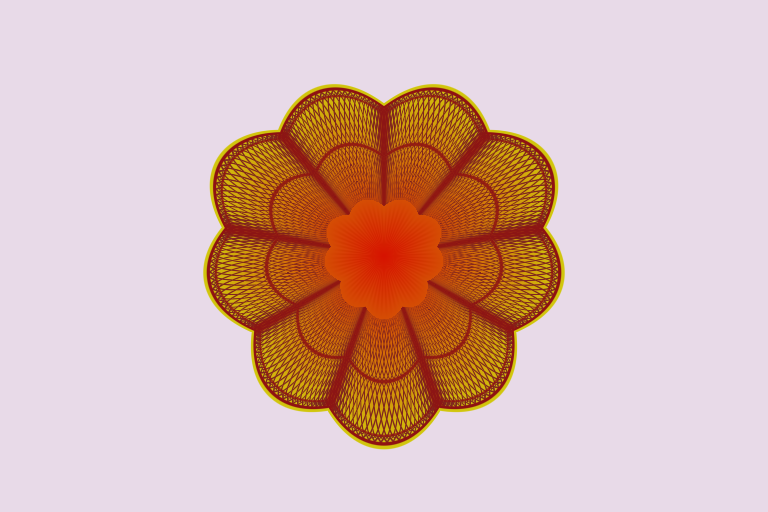
A Shadertoy shader for this pattern:

```glsl
// Nine-lobed guilloche rosette with laced bands around a glowing red core.
#define LOBES 9.0
#define RADIUS 0.314
#define LOBE_HEIGHT 0.048
#define TRIPLE_SWELL 0.0156
#define THREADS 13.0
#define CORE 0.328
#define WAIST 0.650
#define RIM 0.930
#define THREAD_WIDTH 0.125

const float PI = 3.14159265;
const vec3 PAPER = vec3(0.91, 0.855, 0.91);
const vec3 RED = vec3(0.84, 0.07, 0.0);
const vec3 YELLOW = vec3(0.82, 0.78, 0.05);
const vec3 THREAD = vec3(0.48, 0.12, 0.12);
const vec3 SEAM = vec3(0.56, 0.07, 0.07);

// Repeating line at each whole number, fading to its mean when too fine.
float stripe(float x, float width) {
    float blur = max(fwidth(x), 0.0001);
    float d = abs(fract(x + 0.5) - 0.5);
    float line = 1.0 - smoothstep(width - 0.5 * blur, width + 0.5 * blur, d);
    return mix(line, min(2.0 * width, 1.0), smoothstep(0.4, 1.0, blur));
}

// Two mirrored families of sine threads woven between two radii.
float lace(float t, float q, float inner, float outer, float rows, float skew, float width) {
    float x = pow(clamp((t - inner) / (outer - inner), 0.0, 1.0), skew);
    float p = rows * acos(clamp(2.0 * x - 1.0, -1.0, 1.0)) / PI;
    float a = stripe(q + p, width);
    float b = stripe(q - p, width);
    return max(a, b) * step(inner, t) * step(t, outer);
}

// Soft ring centred on one level of the flower.
float ring(float t, float level, float halfWidth, float blur) {
    return 1.0 - smoothstep(halfWidth - blur, halfWidth + blur, abs(t - level));
}

void mainImage(out vec4 fragColor, in vec2 fragCoord) {
    vec2 p = (fragCoord - 0.5 * iResolution.xy) / iResolution.y;
    float angle = atan(p.x, -p.y);

    // Fold the angle: u is 0 at a lobe's middle and 1 at its notch.
    float lobe = angle * LOBES / (2.0 * PI);
    float u = 2.0 * abs(lobe - round(lobe));
    float edge = RADIUS + LOBE_HEIGHT * cos(0.5 * PI * u)
               + TRIPLE_SWELL * cos(3.0 * angle);
    float t = length(p) / edge;
    float blur = 0.8 / (iResolution.y * edge);

    // Thread spacing tightens towards the notches.
    float q = THREADS * (0.8 * u + 0.2 * u * u * u);
    float width = THREAD_WIDTH + 0.2 * smoothstep(0.6, 1.0, u);

    // Red to yellow ground with faint rays in the core.
    vec3 flower = mix(RED, YELLOW, min(t, 1.0));
    float rays = cos(angle * 72.0) * smoothstep(0.03, 0.12, t);
    flower += 0.012 * rays * (1.0 - smoothstep(CORE - 0.1, CORE, t));

    // Three woven bands.
    float weave = lace(t, q, CORE, WAIST, 6.0, 0.75, width);
    weave = max(weave, lace(t, q, WAIST, RIM + 0.02, 4.0, 0.85, width));
    weave = max(weave, lace(t, q, RIM, 0.975, 1.5, 1.0, width + 0.04));

    // Solid seams along the notches, waist and rim.
    float band = smoothstep(CORE - blur, CORE + blur, t)
               * (1.0 - smoothstep(0.975 - blur, 0.975 + blur, t));
    float seam = 0.85 * smoothstep(0.84, 0.96, u) * band;
    seam = max(seam, 0.85 * ring(t, WAIST, 0.010, blur));
    seam = max(seam, 0.8 * ring(t, RIM, 0.006, blur));
    seam = max(seam, ring(t, 0.972, 0.009, blur));
    flower = mix(flower, THREAD, weave * 0.95);
    flower = mix(flower, SEAM, seam);

    float inside = 1.0 - smoothstep(1.0 - blur, 1.0 + blur, t);
    fragColor = vec4(mix(PAPER, flower, inside), 1.0);
}
```
